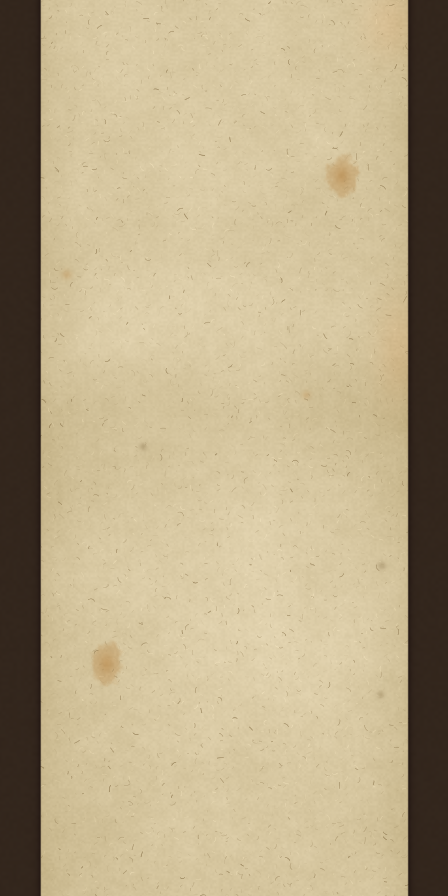
Reproduce this texture procedurally as a WebGL 1 fragment shader.

```glsl
precision highp float;
uniform vec2 u_resolution;

#define PAPER_LEFT 0.091
#define PAPER_RIGHT 0.911
#define BOARD_COLOR vec3(0.200, 0.150, 0.112)
#define SHADOW_COLOR vec3(0.120, 0.075, 0.065)
#define PAPER_LIGHT vec3(0.872, 0.812, 0.668)
#define PAPER_DARK vec3(0.755, 0.685, 0.510)
#define STAIN_COLOR vec3(0.740, 0.570, 0.340)
#define FIBRE_COLOR vec3(0.520, 0.430, 0.270)
#define FIBRE_CELL 0.034
#define FIBRE_WIDTH 0.0011
#define GRAIN 0.028

float hash(vec2 p) {
  return fract(sin(dot(p, vec2(127.1, 311.7))) * 43758.5453);
}

float noise(vec2 p) {
  vec2 i = floor(p), f = fract(p);
  f = f * f * (3.0 - 2.0 * f);
  return mix(mix(hash(i), hash(i + vec2(1.0, 0.0)), f.x),
             mix(hash(i + vec2(0.0, 1.0)), hash(i + vec2(1.0)), f.x), f.y);
}

float fbm(vec2 p) {
  float sum = 0.0, amp = 0.5;
  for (int i = 0; i < 5; i++) {
    sum += amp * noise(p);
    p = mat2(1.6, 1.2, -1.2, 1.6) * p + 7.3;
    amp *= 0.5;
  }
  return sum;
}

// Soft elliptical falloff, 1 at the centre
float glow(vec2 p, vec2 centre, vec2 radius) {
  vec2 d = (p - centre) / radius;
  return exp(-dot(d, d));
}

// Blotch with a ragged rim and a denser core
float stain(vec2 p, vec2 centre, vec2 radius) {
  vec2 d = (p - centre) / radius;
  float r = length(d) + 0.75 * (fbm(p * 55.0) - 0.48);
  return 0.42 * (1.0 - smoothstep(0.72, 1.12, r)) + 0.38 * exp(-5.0 * dot(d, d));
}

// Short bent strands scattered over a jittered grid
float fibres(vec2 p, float cell, float seed, float px) {
  vec2 q = p / cell, id = floor(q);
  float width = max(FIBRE_WIDTH, 0.55 * px);
  float ink = 0.0;
  for (int j = -1; j <= 1; j++) {
    for (int i = -1; i <= 1; i++) {
      vec2 c = id + vec2(float(i), float(j));
      vec2 key = c + seed;
      vec2 jitter = vec2(hash(key), hash(key + 19.7));
      float angle = 6.2832 * hash(key + 41.3);
      float halfLen = mix(0.04, 0.20, hash(key + 63.1));
      float strength = pow(hash(key + 87.9), 3.0);
      vec2 d = q - c - jitter;
      d = vec2(cos(angle) * d.x + sin(angle) * d.y, cos(angle) * d.y - sin(angle) * d.x);
      d.y += (hash(key + 5.5) - 0.5) * 5.0 * d.x * d.x;
      d.x -= clamp(d.x, -halfLen, halfLen);
      ink = max(ink, strength * (1.0 - smoothstep(0.3 * width, 1.6 * width, length(d) * cell)));
    }
  }
  return ink;
}

vec3 paper(vec2 p, float px) {
  // Broad tone: worn edges, a dim band across the middle, pale patches
  float edge = min(p.x - PAPER_LEFT, PAPER_RIGHT - p.x);
  float tone = 0.24 + 0.42 * exp(-edge / 0.05);
  tone += 0.30 * glow(p, vec2(0.86, 1.07), vec2(0.30, 0.12));
  tone += 0.24 * glow(p, vec2(0.20, 1.02), vec2(0.28, 0.14));
  tone += 0.18 * glow(p, vec2(0.12, 0.02), vec2(0.22, 0.32));
  tone += 0.10 * glow(p, vec2(0.50, 0.00), vec2(0.70, 0.10));
  tone -= 0.20 * glow(p, vec2(0.38, 1.30), vec2(0.24, 0.14));
  tone -= 0.20 * glow(p, vec2(0.58, 0.60), vec2(0.28, 0.32));
  tone -= 0.10 * glow(p, vec2(0.45, 1.75), vec2(0.30, 0.25));
  tone += 0.42 * (fbm(p * 7.0) - 0.48) + 0.28 * (fbm(p * 38.0) - 0.48);
  vec3 color = mix(PAPER_LIGHT, PAPER_DARK, clamp(tone, -0.15, 1.1));

  // Faint warm foxing along the right side
  float warm = glow(p, vec2(0.89, 1.22), vec2(0.05, 0.12))
             + glow(p, vec2(0.87, 1.95), vec2(0.06, 0.08));
  color += warm * vec3(0.022, -0.012, -0.025);

  // Two large stains and a few small specks
  float spot = stain(p, vec2(0.763, 1.607), vec2(0.036, 0.049));
  spot += stain(p, vec2(0.238, 0.518), vec2(0.036, 0.049));
  spot += 0.42 * glow(p, vec2(0.149, 1.387), vec2(0.011));
  spot += 0.38 * glow(p, vec2(0.684, 1.118), vec2(0.010));
  color = mix(color, STAIN_COLOR, min(spot, 0.85));
  float speck = glow(p, vec2(0.320, 1.003), vec2(0.009))
              + glow(p, vec2(0.852, 0.737), vec2(0.010))
              + glow(p, vec2(0.849, 0.449), vec2(0.008));
  color = mix(color, FIBRE_COLOR, 0.32 * speck);

  // Fibres and fine grain
  color = mix(color, FIBRE_COLOR, 0.55 * fibres(p, FIBRE_CELL, 3.0, px));
  color = mix(color, FIBRE_COLOR, 0.30 * fibres(p + 0.37, FIBRE_CELL * 0.6, 131.0, px));
  color += 0.05 * fibres(p + 0.71, FIBRE_CELL * 0.8, 257.0, px);
  return color + GRAIN * (noise(p * 210.0) - 0.5);
}

void main() {
  vec2 p = gl_FragCoord.xy / u_resolution * vec2(1.0, 2.0);
  float px = 1.0 / u_resolution.x;
  float inside = min(p.x - PAPER_LEFT, PAPER_RIGHT - p.x);

  // Dark board with a narrow shadow beside the sheet
  vec3 board = mix(BOARD_COLOR, SHADOW_COLOR, exp(-max(-inside, 0.0) / 0.006));
  board += 0.008 * (noise(p * 120.0) - 0.5);
  vec3 color = mix(board, paper(p, px), smoothstep(-px, px, inside));
  gl_FragColor = vec4(color, 1.0);
}
```
